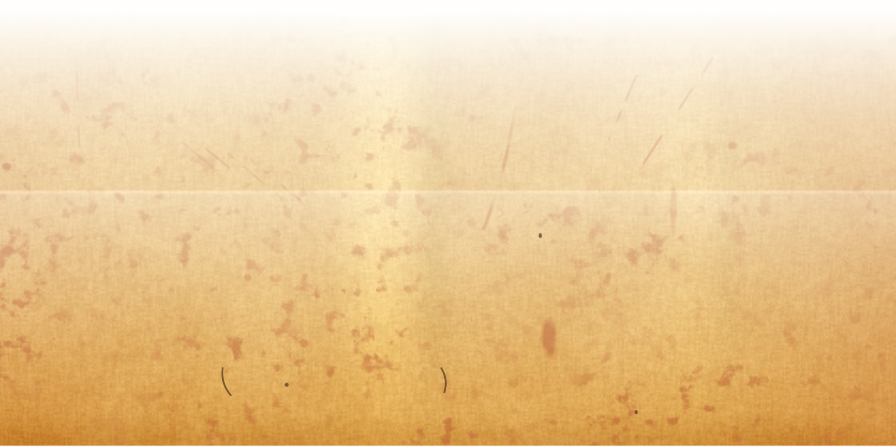
A Shadertoy shader for this background:

```glsl
// Aged, folded parchment: an ochre sheet with soft vertical light bands,
// layered value noise for fibres and rust stains, a few scratches and hairs,
// and a white veil that restarts at the fold and closes over the top edge.

float hash(vec2 p) {
    vec3 q = fract(p.xyx * vec3(0.1031, 0.1030, 0.0973));
    q += dot(q, q.yzx + 33.33);
    return fract((q.x + q.y) * q.z);
}

float noise(vec2 p) {
    vec2 i = floor(p), f = fract(p);
    f = f * f * (3.0 - 2.0 * f);
    return mix(mix(hash(i), hash(i + vec2(1, 0)), f.x),
               mix(hash(i + vec2(0, 1)), hash(i + vec2(1, 1)), f.x), f.y);
}

float fbm(vec2 p) {
    float sum = 0.0, amp = 0.5;
    for (int i = 0; i < 5; i++) {
        sum += amp * noise(p);
        p = mat2(1.6, 1.2, -1.2, 1.6) * p + 7.3;
        amp *= 0.5;
    }
    return sum;
}

float bell(float x, float width) {
    return exp(-x * x / (width * width));
}

// Soft line from a to b, bowed sideways by bend
float stroke(vec2 p, vec2 a, vec2 b, float width, float bend) {
    vec2 d = b - a;
    float t = clamp(dot(p - a, d) / dot(d, d), 0.0, 1.0);
    vec2 side = normalize(vec2(-d.y, d.x));
    float dist = length(p - a - d * t - side * bend * 4.0 * t * (1.0 - t));
    return 1.0 - smoothstep(width * 0.4, width * 1.5, dist);
}

float spot(vec2 p, vec2 center, vec2 radius) {
    return 1.0 - smoothstep(0.5, 1.3, length((p - center) / radius));
}

void mainImage(out vec4 fragColor, in vec2 fragCoord) {
    vec2 p = fragCoord / iResolution.y;
    float x = 2.0 * fragCoord.x / iResolution.x;
    p.x = x;
    float y = p.y, px = 1.0 / iResolution.y;
    const float fold = 0.575;

    // Ochre base, deeper toward the bottom and the lower corners
    vec3 paper = mix(vec3(0.865, 0.645, 0.315), vec3(0.905, 0.74, 0.455),
                     smoothstep(0.0, 0.65, y));
    float sides = smoothstep(0.5, 0.0, x) + smoothstep(1.5, 2.0, x);
    paper -= vec3(0.025, 0.055, 0.05) * sides * (1.0 - 0.6 * y);
    paper -= vec3(0.05, 0.07, 0.07) * smoothstep(0.09, 0.0, y);

    // Vertical light bands and the shade beside them
    float lowFade = smoothstep(0.02, 0.3, y);
    float glow = bell(x - 0.85, 0.09) + 0.35 * bell(x - 1.54, 0.08);
    paper += vec3(0.07, 0.10, 0.07) * glow * (0.4 + 0.6 * lowFade);
    float shade = bell(x - 0.97, 0.04) + 0.5 * bell(x - 1.62, 0.03);
    paper -= vec3(0.035, 0.03, 0.035) * shade * lowFade;

    // Broad mottling, fibres and grain
    float mottle = fbm(p * 5.0) - 0.48;
    float fibres = noise(p * vec2(210, 45)) + noise(p * vec2(70, 190)) - 1.0;
    float grain = noise(p * 250.0) - 0.5;
    paper += vec3(0.06, 0.10, 0.12) * mottle;
    paper += vec3(0.030, 0.042, 0.045) * fibres + 0.045 * grain;

    // Rust flecks, gathered in patches and heavier near the bottom and right
    float patches = smoothstep(0.38, 0.65, fbm(p * 4.0 + 11.0));
    float flecks = smoothstep(0.56, 0.76, fbm(p * 34.0 + 3.0));
    float rust = flecks * (0.25 + 0.75 * patches) * mix(0.75, 0.4, y);
    rust += 0.22 * smoothstep(1.7, 2.0, x) * fbm(p * 9.0);
    float ragged = 0.55 + 0.9 * noise(p * 65.0);
    rust += 0.85 * spot(p, vec2(1.226, 0.247), vec2(0.017, 0.042)) * ragged;
    rust += 0.40 * spot(p, vec2(1.503, 0.535), vec2(0.008, 0.055)) * ragged;
    rust += 0.80 * spot(p, vec2(0.015, 0.628), vec2(0.011, 0.009));
    rust += 0.65 * spot(p, vec2(0.016, 0.440), vec2(0.014, 0.015));
    rust += 0.55 * spot(p, vec2(1.635, 0.675), vec2(0.011, 0.009));

    // Faint slanted scratches, broken up by noise
    float scratch = stroke(p, vec2(1.15, 0.76), vec2(1.08, 0.49), 0.004, 0.008);
    scratch += stroke(p, vec2(1.59, 0.87), vec2(1.42, 0.61), 0.003, 0.0);
    scratch += stroke(p, vec2(1.42, 0.83), vec2(1.36, 0.69), 0.003, 0.0);
    scratch += 0.6 * stroke(p, vec2(0.17, 0.87), vec2(0.177, 0.66), 0.003, 0.0);
    for (int i = 0; i < 4; i++) {
        vec2 start = vec2(0.41 + 0.05 * float(i), 0.68 - 0.012 * float(i));
        scratch += 0.6 * stroke(p, start, start + vec2(0.12, -0.10), 0.003, 0.0);
    }
    rust += 0.5 * scratch * smoothstep(0.25, 0.7, noise(p * 38.0));
    paper = mix(paper, vec3(0.76, 0.43, 0.22), clamp(rust, 0.0, 0.75));

    // White veil: fades down from the top, then again below the fold
    float above = 0.33 + 0.67 * pow(clamp((y - fold) / 0.4, 0.0, 1.0), 1.5);
    float below = 0.46 * pow(clamp(y / fold, 0.0, 1.0), 1.9);
    float veil = mix(below, above, smoothstep(fold - px, fold + px, y));
    vec3 color = mix(paper, vec3(1.0, 0.997, 0.99), veil);
    color += 0.03 * bell(y - fold + 0.004, 0.004);

    // Dark hairs and specks
    float ink = stroke(p, vec2(0.497, 0.178), vec2(0.515, 0.118), 0.0022, -0.007);
    ink += stroke(p, vec2(0.985, 0.178), vec2(0.992, 0.125), 0.0022, 0.006);
    ink += spot(p, vec2(1.206, 0.474), vec2(0.004, 0.006));
    ink += spot(p, vec2(0.640, 0.141), vec2(0.005, 0.005));
    ink += spot(p, vec2(1.420, 0.080), vec2(0.004, 0.005));
    color = mix(color, vec3(0.35, 0.24, 0.13), 0.75 * min(ink, 1.0));

    // Thin white margin below the sheet
    color = mix(vec3(1), color, smoothstep(0.005 - px, 0.005 + px, y));
    fragColor = vec4(clamp(color, 0.0, 1.0), 1.0);
}
```
